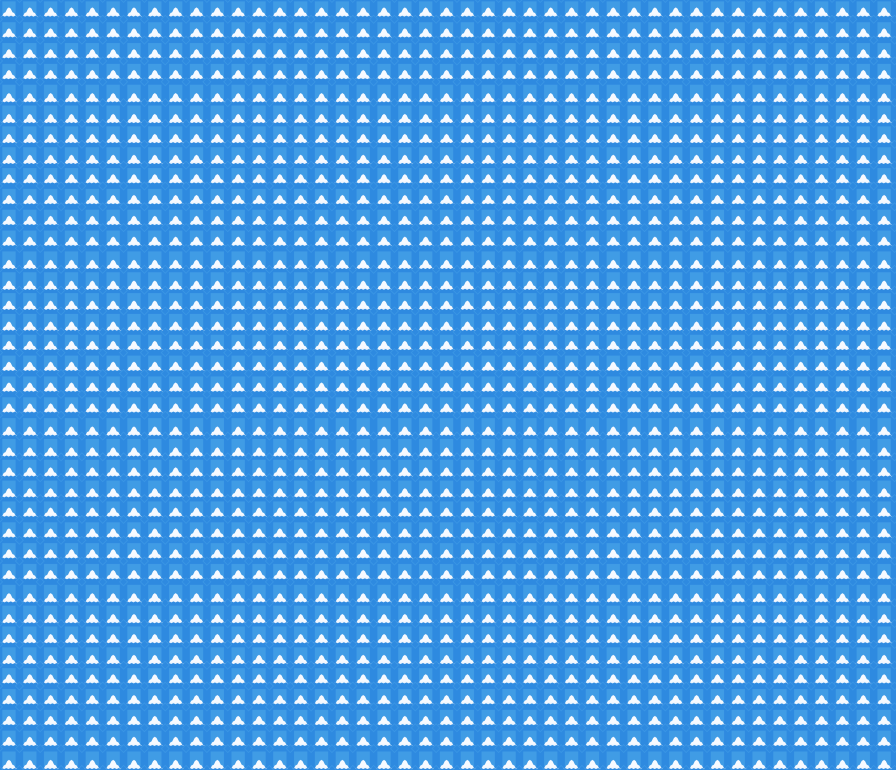
Write a Shadertoy shader that draws this pattern.

```glsl
// Rows of small white peaks on light blue panels, set in a darker blue grid.

const float COLUMNS = 43.0;                    // repeats across the canvas
const int SUBSAMPLES = 4;                      // per pixel and axis
const vec2 PEAK_CENTER = vec2(0.43, 0.55);     // within a cell, y pointing down
const vec2 PEAK_SIZE = vec2(0.38, 0.45);       // half width, full height
const vec2 PANEL_CENTER = vec2(0.43, 0.425);
const vec2 PANEL_HALF = vec2(0.32, 0.36);

const vec3 DEEP_BLUE = vec3(0.18, 0.54, 0.88);
const vec3 PANEL_BLUE = vec3(0.25, 0.61, 0.90);
const vec3 PALE_BLUE = vec3(0.80, 0.89, 0.97);
const vec3 SNOW = vec3(0.97, 0.98, 1.00);

float hash21(vec2 p) {
    vec3 q = fract(vec3(p.xyx) * 0.1031);
    q += dot(q, q.yzx + 33.33);
    return fract((q.x + q.y) * q.z);
}

// Coverage of a shape from its signed distance.
float fill(float d, float pixel) {
    return 1.0 - smoothstep(-0.5 * pixel, 0.5 * pixel, d);
}

float boxDistance(vec2 p, vec2 halfSize) {
    vec2 d = abs(p) - halfSize;
    return length(max(d, 0.0)) + min(max(d.x, d.y), 0.0);
}

// Triangle wave in -1..1.
float zigzag(float x) {
    return abs(fract(x) - 0.5) * 4.0 - 1.0;
}

// Peak with hollow, stepped flanks and a ragged foot; p.y points down.
float peakDistance(vec2 p, vec2 size, float variation) {
    float rise = pow(max(1.0 - abs(p.x) / size.x, 0.0), 1.25);
    float flank = size.y * rise + 0.03 * zigzag(abs(p.x) * 6.0 + 0.5);
    float foot = 0.5 * size.y + 0.025 * zigzag(p.x * 5.0 + variation);
    float slope = length(vec2(1.0, size.y / size.x));
    float above = (0.5 * size.y - flank - p.y) / slope;
    return max(max(above, p.y - foot), abs(p.x) - size.x);
}

// Colour at p, in cells from the upper left corner.
vec3 patternColor(vec2 p, float blur) {
    vec2 cell = floor(p);
    vec2 local = fract(p);
    float variation = 0.15 * hash21(cell);

    // Evenly spaced panels.
    float panel = boxDistance(local - PANEL_CENTER, PANEL_HALF);
    vec3 color = mix(DEEP_BLUE, PANEL_BLUE, fill(panel, blur));

    // Thin diamond outlines where the dark bands cross.
    vec2 crossing = abs(fract(p - vec2(0.93, 0.925) + 0.5) - 0.5);
    float diamond = (crossing.x + crossing.y - 0.19) * 0.7071;
    color = mix(color, PANEL_BLUE, 0.7 * fill(abs(diamond) - 0.02, blur));

    // Peaks in every second group of four rows sit slightly lower.
    float rowInGroup = mod(cell.y, 8.0);
    float drop = step(4.0, rowInGroup) * mix(0.11, 0.07, step(6.0, rowInGroup));
    vec2 peakPoint = local - PEAK_CENTER - vec2(0.0, drop);

    // Snow, paler blue towards the foot.
    float peak = peakDistance(peakPoint, PEAK_SIZE, variation);
    float shade = 0.3 * smoothstep(0.1, 0.25, peakPoint.y);
    return mix(color, mix(SNOW, PALE_BLUE, shade), fill(peak, blur));
}

void mainImage(out vec4 fragColor, in vec2 fragCoord) {
    float pixel = COLUMNS / iResolution.x;
    vec2 p = vec2(fragCoord.x, iResolution.y - fragCoord.y) * pixel;

    // Average over the pixel so that the fine teeth do not alias.
    vec3 sum = vec3(0.0);
    for (int j = 0; j < SUBSAMPLES; j++) {
        for (int i = 0; i < SUBSAMPLES; i++) {
            vec2 offset = (vec2(i, j) + 0.5) / float(SUBSAMPLES) - 0.5;
            sum += patternColor(p + offset * pixel, 0.4 * pixel);
        }
    }
    fragColor = vec4(sum / float(SUBSAMPLES * SUBSAMPLES), 1.0);
}
```
